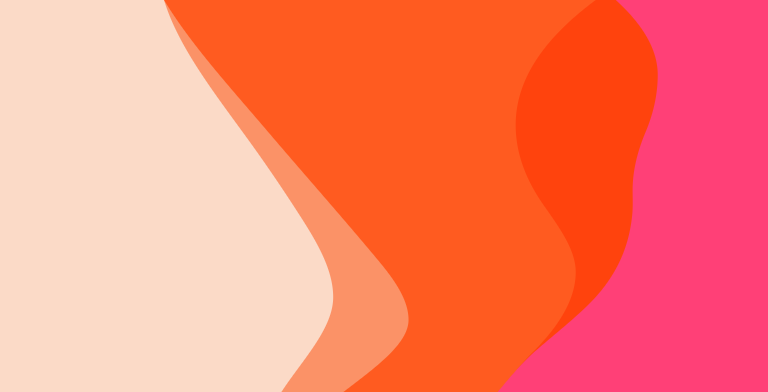
Reproduce this background procedurally as a WebGL 1 fragment shader.

```glsl
precision highp float;

uniform vec2 u_resolution;

const float ASPECT = 1.957;

const vec3 CREAM  = vec3(0.984, 0.855, 0.780);
const vec3 PEACH  = vec3(0.984, 0.573, 0.404);
const vec3 ORANGE = vec3(1.000, 0.357, 0.125);
const vec3 RED    = vec3(1.000, 0.263, 0.051);
const vec3 PINK   = vec3(1.000, 0.250, 0.467);

// Cubic span between knots (depth, x, slope); returns (x, slope) at depth
vec2 hermite(vec3 a, vec3 b, float depth) {
  float h = b.x - a.x;
  float t = clamp((depth - a.x) / h, 0.0, 1.0);
  float s = 1.0 - t;
  float rise = b.y - a.y;
  float x = a.y + rise * t * t * (3.0 - 2.0 * t) + h * t * s * (a.z * s - b.z * t);
  float slope = 6.0 * t * s * rise / h + a.z * s * (1.0 - 3.0 * t) + b.z * t * (3.0 * t - 2.0);
  return vec2(x, slope);
}

// Extends an edge from the pen to the next knot
void curveTo(inout vec2 edge, inout vec3 pen, vec3 next, float depth) {
  if (depth >= pen.x) edge = hermite(pen, next, depth);
  pen = next;
}

// Smooth coverage of the area right of an edge
float rightOf(vec2 edge, float x, float pixel) {
  float dist = (x - edge.x) / sqrt(1.0 + edge.y * edge.y);
  return clamp(dist / pixel + 0.5, 0.0, 1.0);
}

vec2 creamEdge(float depth) {
  vec2 edge = vec2(0.0);
  vec3 pen = vec3(0.0, 0.418, 0.3);
  curveTo(edge, pen, vec3(0.385, 0.653, 0.71), depth);
  curveTo(edge, pen, vec3(0.556, 0.768, 0.64), depth);
  curveTo(edge, pen, vec3(0.758, 0.849, 0.0), depth);
  curveTo(edge, pen, vec3(1.0, 0.717, -0.65), depth);
  return edge;
}

vec2 peachEdge(float depth) {
  vec2 edge = vec2(0.0);
  vec3 pen = vec3(0.0, 0.418, 0.6);
  curveTo(edge, pen, vec3(0.334, 0.681, 0.85), depth);
  curveTo(edge, pen, vec3(0.667, 0.966, 0.83), depth);
  curveTo(edge, pen, vec3(0.816, 1.041, 0.0), depth);
  curveTo(edge, pen, vec3(1.0, 0.875, -1.3), depth);
  return edge;
}

vec2 redEdge(float depth) {
  vec2 edge = vec2(0.0);
  vec3 pen = vec3(0.0, 1.518, -1.35);
  curveTo(edge, pen, vec3(0.319, 1.314, 0.0), depth);
  curveTo(edge, pen, vec3(0.523, 1.385, 0.7), depth);
  curveTo(edge, pen, vec3(0.694, 1.467, 0.0), depth);
  curveTo(edge, pen, vec3(0.898, 1.358, -1.0), depth);
  curveTo(edge, pen, vec3(1.0, 1.270, -0.85), depth);
  return edge;
}

vec2 pinkEdge(float depth) {
  vec2 edge = vec2(0.0);
  vec3 pen = vec3(0.0, 1.569, 1.1);
  curveTo(edge, pen, vec3(0.191, 1.676, 0.0), depth);
  curveTo(edge, pen, vec3(0.337, 1.645, -0.42), depth);
  curveTo(edge, pen, vec3(0.485, 1.612, 0.0), depth);
  curveTo(edge, pen, vec3(0.548, 1.611, -0.1), depth);
  curveTo(edge, pen, vec3(0.740, 1.533, -0.8), depth);
  curveTo(edge, pen, vec3(0.893, 1.367, -1.15), depth);
  curveTo(edge, pen, vec3(1.0, 1.268, -0.85), depth);
  return edge;
}

void main() {
  // Canvas heights across, depth measured down from the top
  vec2 uv = gl_FragCoord.xy / u_resolution;
  float x = uv.x * ASPECT;
  float depth = 1.0 - uv.y;
  float pixel = ASPECT / u_resolution.x;

  // Layers from left to right
  vec3 color = CREAM;
  color = mix(color, PEACH, rightOf(creamEdge(depth), x, pixel));
  color = mix(color, ORANGE, rightOf(peachEdge(depth), x, pixel));
  color = mix(color, RED, rightOf(redEdge(depth), x, pixel));
  color = mix(color, PINK, rightOf(pinkEdge(depth), x, pixel));

  gl_FragColor = vec4(color, 1.0);
}
```
